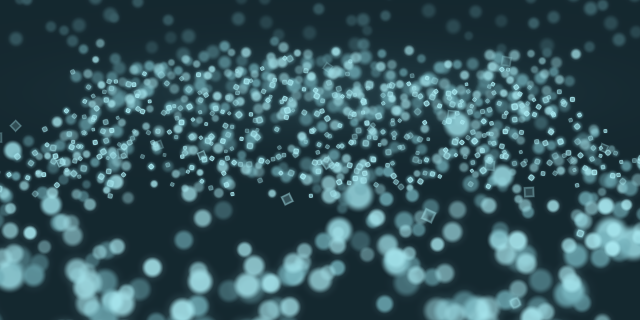
Reproduce this background procedurally as a Shadertoy shader.

```glsl
const vec3 DEEP = vec3(0.080, 0.155, 0.184);
const vec3 TEAL = vec3(0.43, 0.67, 0.71);
const vec3 PALE = vec3(0.67, 0.92, 0.95);

// Large out-of-focus discs: centre and radius; smaller discs gather around them
const vec3 ANCHORS[15] = vec3[15](
    vec3(1.12, 0.39, 0.048), vec3(1.91, 0.27, 0.054), vec3(1.98, 0.24, 0.054),
    vec3(0.03, 0.14, 0.050), vec3(0.16, 0.36, 0.034), vec3(0.35, 0.06, 0.037),
    vec3(1.24, 0.18, 0.044), vec3(1.06, 0.28, 0.042), vec3(1.43, 0.61, 0.042),
    vec3(1.56, 0.25, 0.034), vec3(1.79, 0.09, 0.037), vec3(1.49, 0.03, 0.046),
    vec3(0.04, 0.53, 0.029), vec3(0.92, 0.14, 0.034), vec3(1.57, 0.45, 0.036));

// Empty pockets among the near discs: centre and radius
const vec3 POCKETS[6] = vec3[6](
    vec3(1.07, 0.04, 0.15), vec3(1.97, 0.06, 0.16), vec3(0.83, 0.33, 0.13),
    vec3(1.51, 0.15, 0.11), vec3(0.10, 0.03, 0.11), vec3(0.38, 0.31, 0.09));

const int HAZE = 0, SWARM = 1, FOCUS = 2, CUBES = 3, NEAR = 4;

vec3 hash3(vec2 cell, float seed) {
    vec3 q = fract((cell.xyx + seed * vec3(17.3, 41.7, 29.1)) * vec3(0.1031, 0.1030, 0.0973));
    q += dot(q, q.yxz + 33.33);
    return fract((q.xxy + q.yzz) * q.zyx);
}

float band(float y, float low, float high, float soft) {
    return smoothstep(low - soft, low + soft, y) * (1.0 - smoothstep(high - soft, high + soft, y));
}

// Chance that a particle of the given layer exists at c
float density(vec2 c, int layer) {
    float side = abs(c.x - 1.02);
    float ripple = 0.5 + 0.3 * sin(c.x * 15.0 - 8.9) + 0.2 * sin(c.x * 23.0 - c.y * 31.0 + 2.0);
    if (layer == HAZE) return 0.65 * smoothstep(0.80, 0.90, c.y);
    if (layer == CUBES) return 0.45 * band(c.y, 0.32, 0.84, 0.05);
    float spread = 1.0 - smoothstep(-0.08, 0.08, side - mix(1.08, 0.76, smoothstep(0.40, 0.72, c.y)));
    if (layer == SWARM)
        return spread * mix(0.6, 1.0, ripple) * (band(c.y, 0.62, 0.83, 0.07) + 0.45 * band(c.y, 0.40, 0.58, 0.06));
    if (layer == FOCUS) return spread * mix(0.5, 0.9, ripple) * band(c.y, 0.44, 0.76, 0.08);
    float gather = 0.0, open = 1.0;
    for (int i = 0; i < ANCHORS.length(); i++) {
        vec2 away = c - ANCHORS[i].xy;
        gather = max(gather, exp(-dot(away, away) * 80.0));
    }
    for (int i = 0; i < POCKETS.length(); i++)
        open *= smoothstep(0.6, 1.1, length(c - POCKETS[i].xy) / POCKETS[i].z);
    return open * (0.24 + 0.22 * ripple + 0.48 * gather) * (1.0 - smoothstep(0.36, 0.50, c.y));
}

// Jittered grid of soft discs (cubeness 0) or small bright-rimmed boxes (cubeness 1)
float scatter(vec2 p, float size, float radius, float blur, float cubeness, float seed, int layer) {
    float dimmed = 1.0;
    vec2 home = floor(p / size);
    for (int j = -1; j <= 1; j++)
    for (int i = -1; i <= 1; i++) {
        vec2 cell = home + vec2(i, j);
        vec3 h = hash3(cell, seed), k = hash3(cell, seed + 7.0);
        vec2 centre = (cell + 0.05 + 0.9 * h.xy) * size;
        float r = radius * mix(0.7, 1.2, k.y) * mix(1.3, 0.8, smoothstep(0.0, 0.45, centre.y));
        float turn = 6.2832 * k.z;
        vec2 q = mat2(cos(turn), sin(turn), -sin(turn), cos(turn)) * (p - centre);
        float d = mix(length(q), max(abs(q.x), abs(q.y)), cubeness);
        float soft = max(blur * r, 0.8 / iResolution.y);
        float cover = 1.0 - smoothstep(r - soft, r + soft, d);
        float rim = 1.0 - smoothstep(0.0, 0.35 * r, abs(d - 0.8 * r));
        cover *= mix(1.0, 0.4 + 0.6 * rim, cubeness);
        float halo = 0.16 * (1.0 - cubeness) * (1.0 - smoothstep(0.6 * r, 1.9 * r, d));
        float present = step(h.z, density(centre, layer));
        dimmed *= 1.0 - present * max(cover, halo) * mix(0.45, 1.0, k.x);
    }
    return 1.0 - dimmed;
}

void mainImage(out vec4 fragColor, in vec2 fragCoord) {
    vec2 p = fragCoord / iResolution.y;
    p.x *= 2.0 * iResolution.y / iResolution.x;

    // Dim ground with a faint glow behind the swarm
    vec2 g = (p - vec2(1.02, 0.71)) / vec2(0.70, 0.13);
    vec3 col = DEEP + 0.11 * TEAL * exp(-dot(g, g));

    // Far, blurred particles
    col = mix(col, TEAL, 0.42 * scatter(p, 0.070, 0.023, 0.5, 0.0, 1.0, HAZE));
    col = mix(col, TEAL, 0.80 * scatter(p, 0.046, 0.022, 0.5, 0.0, 2.0, SWARM));
    col = mix(col, PALE, 0.80 * scatter(p, 0.043, 0.018, 0.45, 0.0, 3.0, SWARM));

    // Large discs
    for (int i = 0; i < ANCHORS.length(); i++) {
        vec3 a = ANCHORS[i];
        float disc = 1.0 - smoothstep(0.6 * a.z, 1.2 * a.z, length(p - a.xy));
        col = mix(col, mix(TEAL, PALE, 0.6), 0.9 * disc);
    }

    // Near, blurred particles
    col = mix(col, TEAL, 0.85 * scatter(p, 0.074, 0.028, 0.35, 0.0, 4.0, NEAR));
    col = mix(col, PALE, 0.90 * scatter(p, 0.067, 0.026, 0.35, 0.0, 5.0, NEAR));

    // Sharp particles with a small halo, then sparse hollow cubes
    col = mix(col, TEAL, 0.65 * scatter(p, 0.047, 0.017, 0.6, 0.0, 6.0, FOCUS));
    col = mix(col, PALE, scatter(p, 0.047, 0.0115, 0.35, 0.5, 6.0, FOCUS));
    col = mix(col, PALE, scatter(p, 0.040, 0.0100, 0.35, 0.5, 9.0, FOCUS));
    col = mix(col, PALE, 0.60 * scatter(p, 0.14, 0.018, 0.15, 1.0, 8.0, CUBES));

    fragColor = vec4(col, 1.0);
}
```
